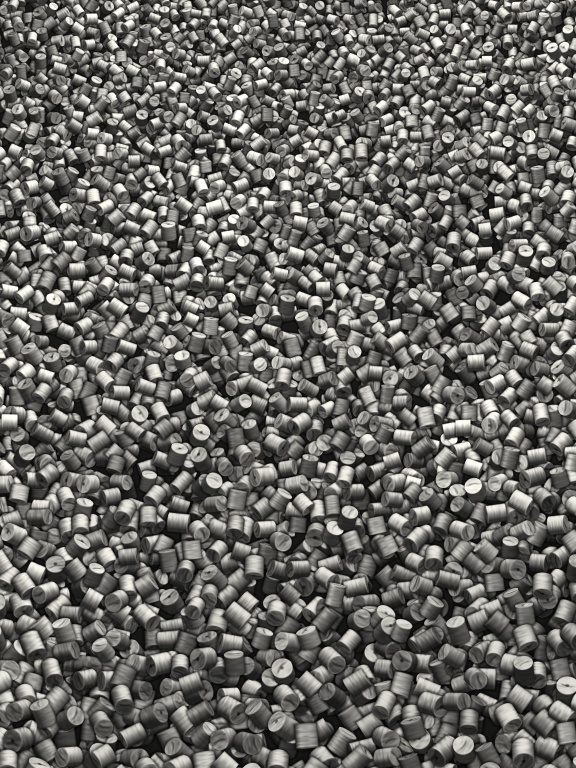
Write a Shadertoy shader that draws this texture.

```glsl
// A heap of satin dark-grey plastic pellets, seen obliquely so they shrink upward.
// A log-polar map sets the perspective; each cell of several layers holds one
// short cylinder, projected in closed form, shaded and painted back to front.

const float HORIZON = 2.45;        // height of the vanishing point, in widths
const float CELL_ANGLE = 0.0188;   // cell size per unit distance to that point
const int LAYERS = 3;
const int SAMPLES = 2;             // supersampling per side
const float RADIUS = 0.40;         // pellet radius, in cells
const float HALF_LENGTH = 0.41;
const float JITTER = 0.72;
const float TOP_LAYER_FILL = 0.72;
const float SHADOW_REACH = 0.14;
const float SHADOW_FLOOR = 0.42;
const float GAIN = 1.36;
const vec3 KEY_LIGHT = vec3(0.10, 0.74, 0.66);
const vec3 SIDE_LIGHT = vec3(-0.50, 0.12, 0.86);
const vec3 TINT = vec3(1.0, 0.992, 0.955);
const float GAP_TONE = 0.07;

vec3 hash3(vec3 p) {
    p = fract(p * vec3(0.1031, 0.1030, 0.0973));
    p += dot(p, p.yxz + 33.33);
    return fract((p.xxy + p.yxx) * p.zyx);
}

float noise(vec2 p) {
    vec2 i = floor(p), f = fract(p);
    f = f * f * (3.0 - 2.0 * f);
    float a = hash3(vec3(i, 7.0)).x;
    float b = hash3(vec3(i + vec2(1, 0), 7.0)).x;
    float c = hash3(vec3(i + vec2(0, 1), 7.0)).x;
    float d = hash3(vec3(i + vec2(1, 1), 7.0)).x;
    return mix(mix(a, b, f.x), mix(c, d, f.x), f.y);
}

// Satin reflection: soft diffuse, broad key sheen and a weaker side sheen.
float satin(vec3 n, float sheen) {
    float key = max(dot(n, KEY_LIGHT), 0.0);
    float side = max(dot(n, SIDE_LIGHT), 0.0);
    return 0.13 + 0.36 * key + sheen * (0.62 * pow(key, 7.0) + 0.16 * pow(side, 18.0));
}

// Cut face: mottled, with a curved knife crease, sometimes a hole, a pale rim.
float capTone(vec2 k, vec3 axis, vec3 rnd, float blur) {
    float turn = 6.2832 * rnd.x;
    vec2 dir = vec2(cos(turn), sin(turn));
    float across = dot(k, dir), along = dot(k, vec2(-dir.y, dir.x));
    float bend = across - 0.35 * along * along + 0.5 * (rnd.y - 0.5);
    float tone = 0.04 + satin(axis, 0.6);
    tone *= 0.78 + 0.5 * noise(vec2(across * 5.0, along * 1.8) + rnd.xy * 40.0);
    tone *= 0.88 + 0.26 * smoothstep(-blur, blur, bend);
    float crease = 1.0 - smoothstep(0.03, 0.09 + blur, abs(bend));
    tone *= 1.0 - 0.42 * crease * smoothstep(0.85, 0.4, abs(along));
    float hole = 1.0 - smoothstep(0.10, 0.16 + blur, length(k));
    tone *= 1.0 - 0.6 * hole * step(0.75, rnd.z);
    return tone + 0.10 * smoothstep(0.78, 0.96, length(k));
}

// Paints one pellet, and its contact shadow, over the tone below.
float paintPellet(float below, vec2 p, vec3 id, float level, float px) {
    vec3 look = hash3(id + 11.0), mark = hash3(id + 57.0);
    float turn = 6.2832 * look.x;
    float s = 0.96 * pow(look.y, 1.2), c = sqrt(1.0 - s * s);
    vec2 dir = vec2(cos(turn), sin(turn));
    vec2 q = vec2(dot(p, dir), dot(p, vec2(-dir.y, dir.x)));
    float r = RADIUS * mix(0.88, 1.1, mark.z);
    float halfLen = HALF_LENGTH * mix(0.8, 1.15, look.z) * c;

    // Silhouette of the projected cylinder
    float y = clamp(q.y / r, -1.0, 1.0);
    float h = sqrt(1.0 - y * y);
    float d = max(abs(q.x) - halfLen - r * s * h, abs(q.y) - r);
    below *= mix(SHADOW_FLOOR, 1.0, smoothstep(-0.02, SHADOW_REACH, d));
    if (d > px) return below;

    // Curved side, with fine ribs
    vec3 axis = vec3(c * dir, s);
    vec3 side = vec3(-dir.y, dir.x, 0.0) * y + vec3(-s * dir, c) * h;
    float ribs = noise(vec2(q.x * 17.0, q.y * 3.5) + mark.xy * 60.0);
    float tone = satin(side, 0.7 + 0.6 * ribs) * (0.86 + 0.28 * ribs);

    // Front cap and its lip
    float capEdge = q.x - halfLen + r * s * h;
    vec2 k = vec2((q.x - halfLen) / max(s, 0.08), q.y) / r;
    float face = capTone(k, axis, mark, px / r);
    tone += 0.12 * smoothstep(0.06, 0.0, abs(capEdge)) * h;
    tone = mix(tone, face, smoothstep(-px, px, capEdge) * smoothstep(0.04, 0.14, s));

    tone *= mix(0.72, 1.28, mark.y) * level;
    tone *= mix(0.72, 1.0, smoothstep(0.0, 0.07, -d));
    return mix(below, tone, 1.0 - smoothstep(-0.5 * px, 0.5 * px, d));
}

float heap(vec2 uv, float pixel) {
    vec2 v = vec2(uv.x - 0.5, HORIZON - uv.y);
    vec2 p = vec2(atan(v.x, v.y), -log(length(v))) / CELL_ANGLE;
    float px = pixel / (CELL_ANGLE * length(v));
    float tone = GAP_TONE;
    for (int layer = 0; layer < LAYERS; layer++) {
        float l = float(layer);
        vec2 g = p + l * vec2(0.37, 0.61) + 100.0;
        float level = mix(0.78, 1.0, l / float(LAYERS - 1));
        float fill = layer == LAYERS - 1 ? TOP_LAYER_FILL : 1.0;
        for (int j = 1; j >= -1; j--)
        for (int i = -1; i <= 1; i++) {
            vec2 cell = floor(g) + vec2(i, j);
            vec3 id = vec3(cell, l * 31.0 + 3.0), place = hash3(id);
            vec2 center = cell + 0.5 + JITTER * (place.xy - 0.5);
            if (place.z < fill) tone = paintPellet(tone, g - center, id, level, px);
        }
    }
    return tone;
}

void mainImage(out vec4 fragColor, in vec2 fragCoord) {
    float pixel = 1.0 / iResolution.x, tone = 0.0;
    for (int n = 0; n < SAMPLES * SAMPLES; n++) {
        vec2 sub = (vec2(n % SAMPLES, n / SAMPLES) + 0.5) / float(SAMPLES) - 0.5;
        float t = GAIN * heap((fragCoord + sub) * pixel, pixel);
        tone += t / pow(1.0 + pow(t, 4.0), 0.25);
    }
    tone /= float(SAMPLES * SAMPLES);

    // Uneven room light, slightly stronger toward the far side
    vec2 uv = fragCoord * pixel;
    tone *= 0.9 + 0.13 * smoothstep(0.0, 0.9, uv.y) + 0.14 * (noise(uv * vec2(5.0, 3.5)) - 0.5);
    fragColor = vec4(tone * TINT, 1.0);
}
```
